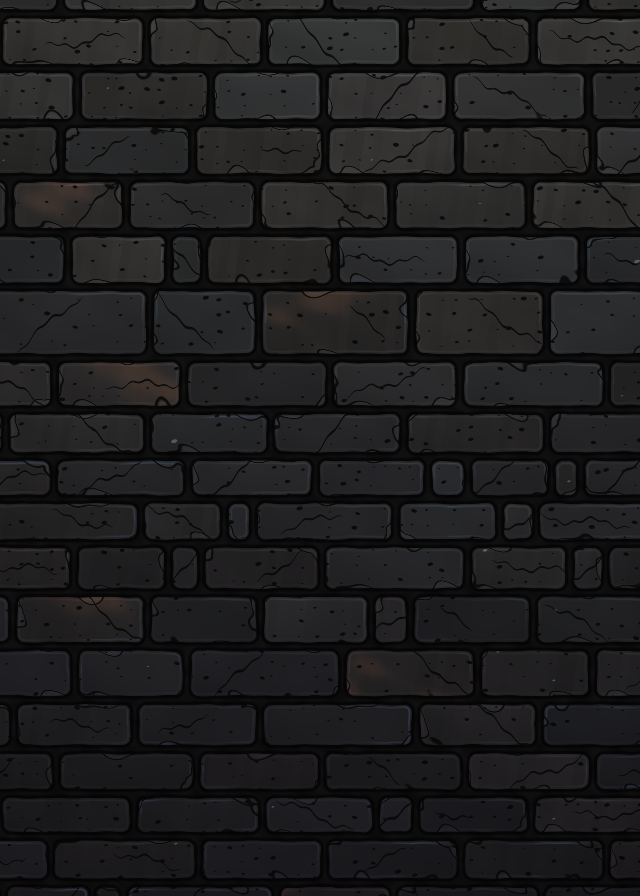
Give the GLSL for this texture, as a WebGL 1 fragment shader.

```glsl
precision highp float;
// Dark, worn brick wall: uneven courses of rounded bricks with cracks, pits and chipped edges.

uniform vec2 u_resolution;

#define WALL_HEIGHT 768.0    // wall units over the canvas height
#define BRICK_PITCH 114.0    // mean brick length
#define LENGTH_JITTER 0.24   // joint shift, as a share of the pitch
#define HALF_JOINT 3.1
#define CORNER_RADIUS 7.0
#define PIT_CELL 12.0
#define BRICK_LOW vec3(0.100, 0.096, 0.110)
#define BRICK_HIGH vec3(0.192, 0.192, 0.188)
#define MORTAR vec3(0.055, 0.055, 0.058)
#define INK vec3(0.022, 0.022, 0.025)
#define COOL_RIM vec3(0.20, 0.27, 0.36)
#define STAIN vec3(0.070, 0.032, 0.012)

float hash(vec2 p) {
  p = fract(p * vec2(0.1031, 0.1137) + 0.317);
  p += dot(p, p.yx + 33.33);
  return fract((p.x + p.y) * p.x * 17.31);
}

// Layered, bent sines in -1..1
float waves(vec2 p) {
  float a = sin(p.x + 1.3 * sin(p.y * 0.9));
  float b = sin(p.y * 1.3 + 1.7 * sin(p.x * 0.7 + 1.0));
  float c = sin(2.3 * p.x - 1.9 * p.y + sin(p.y * 2.0));
  return (a + b + 0.5 * c) / 2.5;
}

// Upper courses are even, one is tall, lower ones swell and shrink
float courseHeight(float row) {
  if (row < 4.5) return 46.8;
  if (row < 5.5) return 61.0;
  return 41.6 + 5.0 * cos(0.967 * (row - 11.5));
}

float jointAt(float column, float row) {
  return column + LENGTH_JITTER * (hash(vec2(column + 7.0, row * 3.0 + 11.0)) - 0.5);
}

float roundedBox(vec2 p, vec2 halfSize, float radius) {
  vec2 q = abs(p) - halfSize + radius;
  return length(max(q, 0.0)) + min(max(q.x, q.y), 0.0) - radius;
}

float lineMask(float dist, float halfWidth, float soft) {
  return 1.0 - smoothstep(halfWidth - 0.5 * soft, halfWidth + 0.5 * soft, abs(dist));
}

// Dark pits in x, rare bright specks in y
vec2 pits(vec2 p, float soft) {
  vec2 cell = floor(p / PIT_CELL);
  float kind = hash(cell + 41.0);
  vec2 center = 0.25 + 0.5 * vec2(hash(cell + 3.0), hash(cell.yx + 19.0));
  vec2 q = (fract(p / PIT_CELL) - center) * PIT_CELL;
  q.x += 0.5 * q.y * sin(kind * 40.0);
  float size = mix(0.5, 2.0, pow(hash(cell + 77.0), 2.0));
  float dist = length(q * vec2(0.8, 1.2)) - size;
  float dotMask = 1.0 - smoothstep(-0.5 * soft, 0.7 * soft, dist);
  return dotMask * vec2(step(kind, 0.48), step(0.992, kind));
}

void main() {
  float soft = WALL_HEIGHT / u_resolution.y;
  vec2 p = gl_FragCoord.xy * soft;
  float lift = p.y / WALL_HEIGHT;
  p.y = WALL_HEIGHT - p.y;

  // Find the course, counted from the top
  float row = -1.0;
  float top = 12.0 - courseHeight(row);
  for (int i = 0; i < 20; i++) {
    float next = top + courseHeight(row);
    if (p.y < next) break;
    top = next;
    row += 1.0;
  }
  float height = courseHeight(row);

  // Find the brick in a staggered course
  float odd = mod(row + step(row, 1.5), 2.0);
  float start = mix(55.0, 115.0, odd);
  float along = (p.x - start) / BRICK_PITCH;
  float column = floor(along);
  if (along < jointAt(column, row)) column -= 1.0;
  else if (along > jointAt(column + 1.0, row)) column += 1.0;
  float left = jointAt(column, row);
  float right = jointAt(column + 1.0, row);
  vec2 id = vec2(column + 23.0, row * 5.0 + 31.0);

  // A few bricks are cut into a short and a long piece
  if (hash(id + 90.0) > 0.95) {
    float cut = mix(left, right, 0.74);
    if (along > cut) { left = cut; id += 57.0; }
    else right = cut;
  }
  vec2 center = vec2(start + 0.5 * (left + right) * BRICK_PITCH, top + 0.5 * height);
  vec2 halfSize = 0.5 * vec2((right - left) * BRICK_PITCH, height) - HALF_JOINT;
  vec2 q = p - center;
  float seed = hash(id);
  float mood = hash(id + 13.0);
  float tilt = hash(id + 29.0) - 0.5;
  vec2 shifted = q + seed * 400.0;
  float edge = roundedBox(q, halfSize, CORNER_RADIUS) + 0.7 * waves(p * 0.13);

  // Face tone: height, brick tint, clouds, vertical brush marks
  vec3 face = mix(BRICK_LOW, BRICK_HIGH, lift);
  face *= 0.88 + 0.24 * seed;
  face *= 1.0 + 0.07 * vec3(mood - 0.5, 0.3 * tilt, 0.5 - mood);
  float cloud = waves(shifted * vec2(0.045, 0.06));
  float brush = hash(vec2(floor((shifted.x + 2.0 * sin(q.y * 0.1)) / 8.0), id.y)) - 0.5;
  face *= 1.0 + 0.07 * cloud + 0.09 * brush * step(0.5, mood) - 0.06 * q.y / height;
  face *= 0.94 + 0.08 * sin(p.x * 0.0055);
  face += STAIN * step(0.94, mood) * smoothstep(0.1, 0.8, cloud);

  // Lit bevel, cool on some bricks
  float patchy = smoothstep(-0.3, 0.8, waves(shifted * 0.05 + 4.0));
  float facing = 0.35 + 0.4 * step(q.y, 0.0) + 0.25 * step(0.0, q.x);
  float cool = step(0.72, hash(id + 61.0)) * patchy;
  float bevel = lineMask(edge + 2.8, 0.7, 1.6 * soft);
  vec3 rim = mix(face * 1.55, COOL_RIM, 0.6 * cool);
  face = mix(face, rim, bevel * facing * (0.35 + 0.65 * patchy));

  // Chips bitten into the edges, outlined in ink
  float bite = edge + 13.0 * (waves(shifted * 0.085) - 0.38);
  float nearEdge = smoothstep(-13.0, -8.0, edge);
  face = mix(face, rim, 0.35 * nearEdge * smoothstep(0.0, 2.0, bite));
  float ink = 0.85 * nearEdge * lineMask(bite, 0.7, soft);

  // One wandering crack on most bricks
  float slope = 2.2 * tilt;
  float run = q.x - (mood - 0.5) * halfSize.x;
  float path = slope * run + 3.0 * sin(q.x * 0.13 + seed * 30.0) + 1.3 * sin(q.x * 0.43 + mood * 20.0);
  float reach = 1.0 - abs(run) / mix(14.0, 48.0, seed);
  float crack = lineMask((q.y - path) / sqrt(1.0 + slope * slope), 0.3 + 0.6 * max(reach, 0.0), soft);
  ink = max(ink, 0.85 * crack * smoothstep(0.0, 0.15, reach) * step(0.3, hash(id + 37.0)));

  // Pits and specks
  vec2 dots = pits(p, soft);
  ink = max(ink, 0.85 * dots.x);
  face = mix(face, INK, ink);
  face += 0.2 * dots.y;

  // Joint: dull mortar between inked brick outlines
  vec3 joint = mix(INK, MORTAR, smoothstep(0.8, 3.0, edge));
  joint *= 0.85 + 0.25 * waves(p * 0.21) + 0.25 * lift;
  vec3 color = mix(face, joint, smoothstep(-0.6 * soft, 0.6 * soft, edge + 0.8));
  gl_FragColor = vec4(color, 1.0);
}
```
